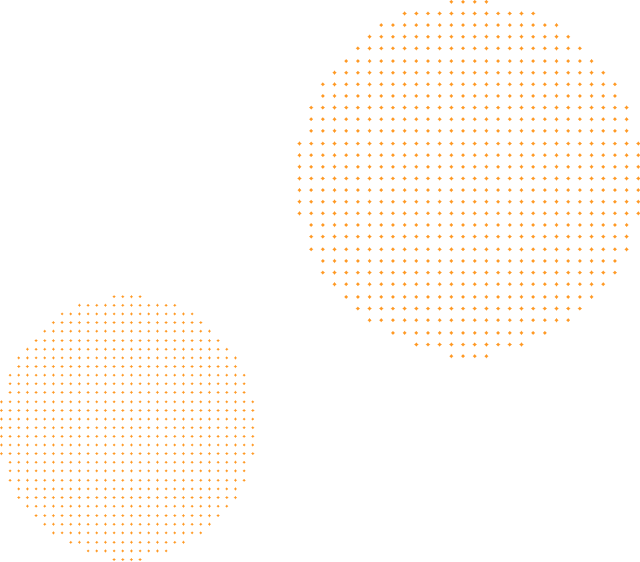
Reproduce this background procedurally as a WebGL 1 fragment shader.

```glsl
precision highp float;

uniform vec2 u_resolution;

#define ASPECT 1.13778
#define PAPER vec3(1.0)
#define ORANGE vec3(1.0, 0.6, 0.14)
#define LARGE_ORIGIN vec2(0.5324, 0.99674)
#define LARGE_PITCH 0.02077
#define SMALL_ORIGIN vec2(0.0025, 0.4721)
#define SMALL_PITCH 0.01541
#define DOT_RADIUS 0.164
#define ROW_STEP 0.9964
#define ROW_GAP 0.0927
#define DISC_LIMIT 222.0

// Extra spacing gathered above a row, in units of the pitch
float rowSlack(float row) {
    return ROW_GAP * (step(4.5, row) + step(11.5, row) + step(20.5, row)
                    + step(24.5, row) + step(27.5, row));
}

// 1 for cells inside the disc of 30 columns by 31 rows
float discMask(vec2 cell) {
    vec2 fromCenter = cell - vec2(14.5, 15.0);
    float reach = dot(fromCenter * fromCenter, vec2(1.0, 0.97));
    // The two rows above the last are slightly narrower
    float trim = 4.0 * step(27.5, cell.y) * step(cell.y, 29.5);
    return step(reach, DISC_LIMIT - trim);
}

// Coverage of a disc of diamonds; origin is its upper left grid corner
float dottedDisc(vec2 p, vec2 origin, float pitch) {
    vec2 grid = vec2(p.x - origin.x, origin.y - p.y) / pitch;
    float meanStep = ROW_STEP + ROW_GAP * 5.0 / 30.0;
    vec2 cell = floor(grid / vec2(1.0, meanStep) + 0.5);
    vec2 center = vec2(cell.x, cell.y * ROW_STEP + rowSlack(cell.y));

    // Diamond distance, softened over one pixel
    vec2 offset = abs(grid - center);
    float dist = (offset.x + offset.y - DOT_RADIUS) * 0.7071 * pitch;
    float coverage = clamp(0.5 - dist * u_resolution.y, 0.0, 1.0);
    return coverage * discMask(cell);
}

void main() {
    vec2 p = gl_FragCoord.xy / u_resolution * vec2(ASPECT, 1.0);
    float dots = max(dottedDisc(p, LARGE_ORIGIN, LARGE_PITCH),
                     dottedDisc(p, SMALL_ORIGIN, SMALL_PITCH));
    gl_FragColor = vec4(mix(PAPER, ORANGE, dots), 1.0);
}
```
